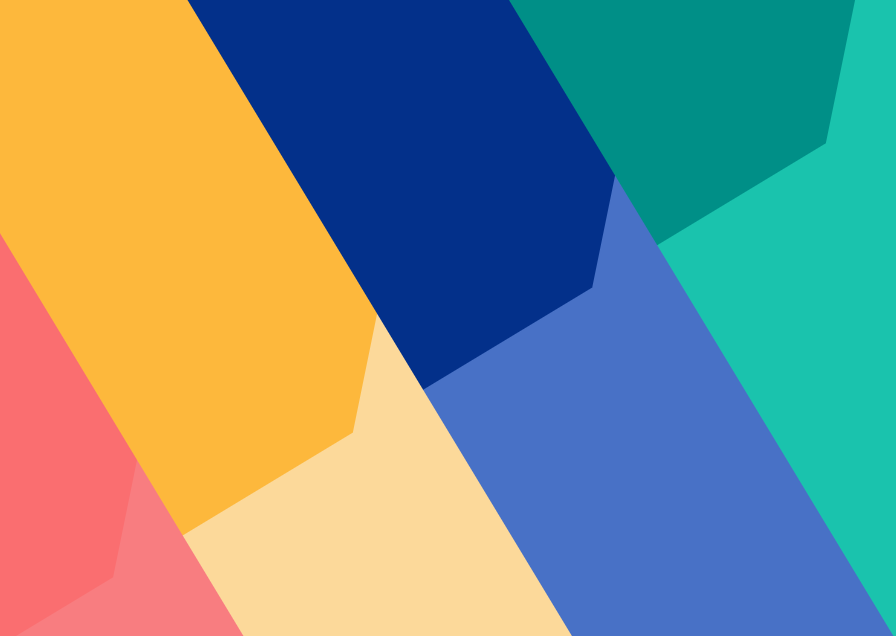
A WebGL 2 fragment shader for this background:

```glsl
#version 300 es
precision highp float;
// Four diagonal bands, each a deep bar with a bevelled tip over a paler tint.

uniform vec2 u_resolution;
out vec4 outColor;

// Unit vector running down the bands, and the one crossing them to the right
const vec2 ALONG = vec2(0.5173, -0.8558);
const vec2 ACROSS = vec2(0.8558, 0.5173);
// Normal of the bevel, as (across, along)
const vec2 BEVEL_NORMAL = vec2(0.7352, 0.6780);

const int BANDS = 4;

// Coverage of the region where the distance is negative
float coverage(float dist, float pixel) {
    return clamp(0.5 - dist / pixel, 0.0, 1.0);
}

// Signed distance to a bar with a square end and one bevelled corner
float barTip(vec2 bandPos, vec2 corner) {
    vec2 q = bandPos - corner;
    return max(q.y, dot(q, BEVEL_NORMAL));
}

// Bar colour over its tint
vec3 bandColor(vec2 bandPos, vec2 corner, vec3 bar, vec3 tint, float pixel) {
    return mix(tint, bar, coverage(barTip(bandPos, corner), pixel));
}

void main() {
    float pixel = 1.0 / u_resolution.y;
    vec2 p = gl_FragCoord.xy * pixel;
    vec2 bandPos = vec2(dot(p, ACROSS), dot(p, ALONG));

    // Coral, amber, blue, teal
    vec3 bars[BANDS] = vec3[](
        vec3(0.980, 0.431, 0.439), vec3(0.992, 0.722, 0.235),
        vec3(0.010, 0.188, 0.541), vec3(0.000, 0.561, 0.530));
    vec3 tints[BANDS] = vec3[](
        vec3(0.973, 0.490, 0.502), vec3(0.988, 0.851, 0.604),
        vec3(0.282, 0.443, 0.776), vec3(0.102, 0.765, 0.678));
    // Right edge of each band, and the bevel corner of its bar
    float edges[BANDS] = float[](0.3276, 0.7696, 1.2022, 9.0);
    vec2 corners[BANDS] = vec2[](
        vec2(0.1999, 0.0130), vec2(0.6402, 0.0133),
        vec2(1.0803, 0.0128), vec2(1.5120, 0.0087));

    // Paint from the right so that each band covers the next
    vec3 color = tints[BANDS - 1];
    for (int i = BANDS - 1; i >= 0; i--) {
        vec3 band = bandColor(bandPos, corners[i], bars[i], tints[i], pixel);
        color = mix(color, band, coverage(bandPos.x - edges[i], pixel));
    }
    outColor = vec4(color, 1.0);
}
```
